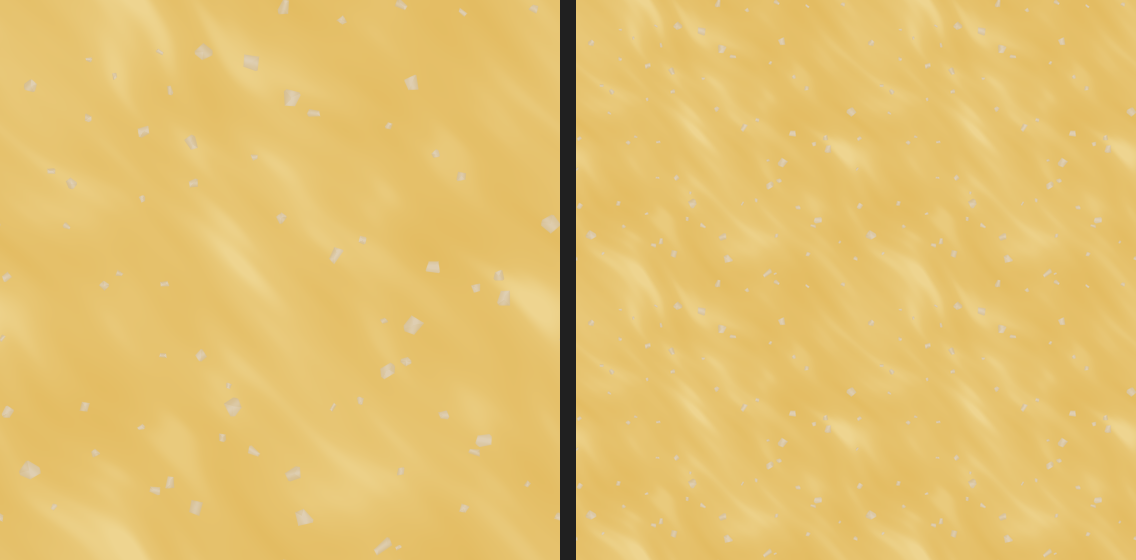
Left, the tile; right, the same tile 2 across and 2 down.
Write a WebGL 2 fragment shader that draws this texture.

```glsl
#version 300 es
precision highp float;

#define STREAK_REPEATS vec2(8.0, 3.0)
#define FINE_REPEATS vec2(15.0, 4.0)
#define BROAD_REPEATS vec2(3.0)
#define WARP_AMOUNT 0.075
#define BASE_TONE 0.37
#define STREAK_CONTRAST 0.50
#define CREST_CONTRAST 0.42
#define CHIP_CELLS 10.0
#define CHIP_CHANCE 0.68
#define CHIP_RADIUS vec2(0.0055, 0.0165)
#define CHIP_SIDES 4
#define CHIP_OPACITY 0.95

uniform vec2 u_resolution;
out vec4 fragColor;

const float TAU = 6.2831853;
const vec3 DEEP_GOLD = vec3(0.884, 0.722, 0.355);
const vec3 PALE_GOLD = vec3(0.932, 0.832, 0.560);
const vec3 CHIP_TAN = vec3(0.838, 0.745, 0.565);
const vec3 CHIP_PALE = vec3(0.872, 0.812, 0.710);

// Integer hash of a wrapped cell, three values in 0..1
vec3 hash3(vec2 cell, vec2 period, uint seed) {
    uvec3 v = uvec3(uvec2(floor(mod(cell + 0.5, period))), seed);
    v = v * 1664525u + 1013904223u;
    v.x += v.y * v.z;
    v.y += v.z * v.x;
    v.z += v.x * v.y;
    v ^= v >> 16u;
    v.x += v.y * v.z;
    v.y += v.z * v.x;
    v.z += v.x * v.y;
    return vec3(v >> 8u) / 16777216.0;
}

float cornerSlope(vec2 cell, vec2 offset, vec2 period, uint seed) {
    float angle = TAU * hash3(cell, period, seed).x;
    return dot(vec2(cos(angle), sin(angle)), offset);
}

// Gradient noise that wraps after a whole number of cells
float gradientNoise(vec2 p, vec2 period, uint seed) {
    vec2 c = floor(p), f = p - c;
    vec2 s = f * f * f * (f * (f * 6.0 - 15.0) + 10.0);
    vec2 e = vec2(1.0, 0.0);
    float low = mix(cornerSlope(c, f, period, seed),
                    cornerSlope(c + e.xy, f - e.xy, period, seed), s.x);
    float high = mix(cornerSlope(c + e.yx, f - e.yx, period, seed),
                     cornerSlope(c + e.xx, f - e.xx, period, seed), s.x);
    return mix(low, high, s.y);
}

// Soft diagonal folds with bright crests in the golden ground
vec3 goldenGround(vec2 p) {
    vec2 bp = p * BROAD_REPEATS;
    vec2 warp = vec2(gradientNoise(bp, BROAD_REPEATS, 1u),
                     gradientNoise(bp, BROAD_REPEATS, 2u));
    float broad = gradientNoise(bp, BROAD_REPEATS, 3u);
    vec2 w = p + WARP_AMOUNT * warp;
    vec2 diagonal = vec2(w.x + w.y, w.x - w.y);
    float fold = gradientNoise(diagonal * STREAK_REPEATS, STREAK_REPEATS, 4u);
    float fine = gradientNoise(diagonal * FINE_REPEATS, FINE_REPEATS, 5u);
    float streak = fold + 0.5 * fine;
    float strength = smoothstep(-0.5, 0.2, broad);
    float crest = smoothstep(0.08, 0.55, streak);
    float tone = BASE_TONE + 0.30 * broad
               + STREAK_CONTRAST * mix(0.45, 0.8, strength) * streak
               + CREST_CONTRAST * mix(0.3, 1.0, strength) * crest;
    return mix(DEEP_GOLD, PALE_GOLD, clamp(tone, 0.0, 1.0));
}

// Faceted chip: colour in rgb, coverage in a
vec4 chip(vec2 q, vec2 cell, vec3 traits, float pixel) {
    float radius = mix(CHIP_RADIUS.x, CHIP_RADIUS.y, pow(traits.x, 1.5));
    float aspect = mix(0.45, 1.0, traits.y);
    float turn = TAU * traits.z;
    q = mat2(cos(turn), -sin(turn), sin(turn), cos(turn)) * q;
    float dist = -1.0, facet = 0.0;
    for (int i = 0; i < CHIP_SIDES; i++) {
        vec3 side = hash3(cell, vec2(CHIP_CELLS), 20u + uint(i));
        float angle = (float(i) + 0.45 * (side.x - 0.5)) * TAU / float(CHIP_SIDES);
        vec2 normal = vec2(cos(angle), sin(angle));
        float reach = radius * length(normal * vec2(aspect, 1.0)) * mix(0.75, 1.1, side.y);
        float d = dot(q, normal) - reach;
        facet = mix(facet, side.z, smoothstep(-0.1, 0.1, (d - dist) / radius));
        dist = max(dist, d);
    }
    // Trim the sharpest corners
    dist = max(dist, length(q / vec2(mix(aspect, 1.0, 0.3), 1.0)) - 1.25 * radius);
    float ridge = 1.0 - smoothstep(0.0, 0.8, abs(q.x) / (radius * aspect));
    float rim = smoothstep(-0.25 * radius, 0.0, dist);
    float shade = clamp(0.1 + 0.6 * facet + 0.5 * ridge - 0.2 * rim, 0.0, 1.0);
    float cover = 1.0 - smoothstep(-pixel, pixel, dist);
    return vec4(mix(CHIP_TAN, CHIP_PALE, shade), cover * CHIP_OPACITY);
}

void main() {
    vec2 p = gl_FragCoord.xy / u_resolution;
    float pixel = 0.7 / min(u_resolution.x, u_resolution.y);
    vec3 color = goldenGround(p);

    // Scattered chips from the neighbouring cells
    vec2 grid = p * CHIP_CELLS, home = floor(grid);
    for (int y = -1; y <= 1; y++) {
        for (int x = -1; x <= 1; x++) {
            vec2 cell = home + vec2(x, y);
            vec3 place = hash3(cell, vec2(CHIP_CELLS), 10u);
            if (place.z > CHIP_CHANCE) continue;
            vec3 traits = hash3(cell, vec2(CHIP_CELLS), 11u);
            vec4 piece = chip((grid - cell - place.xy) / CHIP_CELLS, cell, traits, pixel);
            color = mix(color, piece.rgb, piece.a);
        }
    }
    fragColor = vec4(color, 1.0);
}
```
